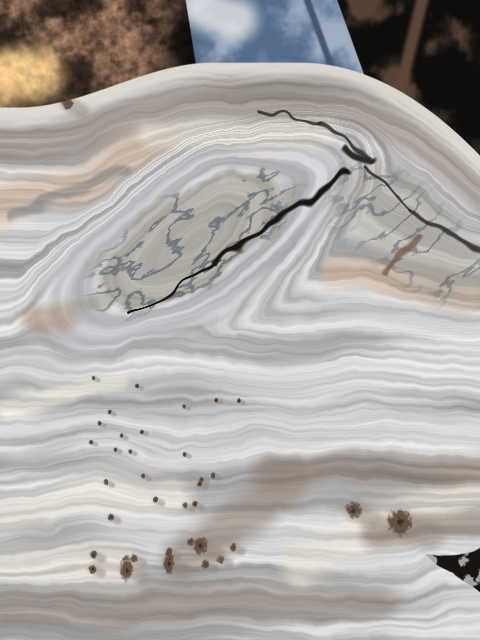
Give the GLSL for this texture, as a WebGL 2 fragment shader.

```glsl
#version 300 es
precision highp float;
uniform vec2 u_resolution;
out vec4 fragColor;
const vec3 PALE = vec3(.83), CREAM = vec3(.88, .86, .82), GREY = vec3(.65);
const vec3 TAUPE = vec3(.57, .52, .48), PEACH = vec3(.81, .71, .63);
const vec3 SLATE = vec3(.36, .39, .43), BROWN = vec3(.47, .36, .29);
const vec3 DARK = vec3(.09, .08, .07), BLUE = vec3(.33, .42, .54);

float hash(vec2 p) { return fract(sin(dot(p, vec2(127.1, 311.7))) * 43758.5); }

float noise(vec2 p) {
  vec2 i = floor(p), f = fract(p);
  f *= f * (3. - 2. * f);
  return mix(mix(hash(i), hash(i + vec2(1, 0)), f.x),
             mix(hash(i + vec2(0, 1)), hash(i + 1.), f.x), f.y);
}

float fbm(vec2 p) {
  float sum = 0., amp = .516;
  for (int i = 0; i < 5; i++) {
    sum += amp * noise(p);
    p = mat2(1.6, 1.2, -1.2, 1.6) * p + 3.7;
    amp *= .5;
  }
  return sum;
}

// Distance to the segment from s.xy to s.zw
float segment(vec2 p, vec4 s) {
  vec2 a = p - s.xy, d = s.zw - s.xy;
  return length(a - d * clamp(dot(a, d) / dot(d, d), 0., 1.));
}

// Soft stroke of colour along a segment
void tint(inout vec3 c, vec2 p, vec3 hue, float amount, vec4 s, float width) {
  c = mix(hue, c, 1. - amount * (1. - smoothstep(width * .25, width, segment(p, s))));
}

// Height of the slab's upper rim
float rim(float x) {
  float fall = max(x - .47, 0.);
  return .832 + .07 * smoothstep(.03, .33, x) - 1.85 * fall * fall;
}

// Knot with centre k.xy and radii k.zw
void knot(inout vec3 c, vec2 p, vec4 k) {
  float r = length((p - k.xy) / k.zw) + .5 * noise(p * 260.) - .25;
  tint(c, p, TAUPE, .5, vec4(k.xy, k.xy + vec2(2.5, -1.2) * k.z), k.z * 2.);
  c = mix(BROWN * .75, c, .15 + .85 * smoothstep(.7, 1.2, r));
  c = mix(DARK * 2., c, .2 + .8 * smoothstep(.1, .4, r));
}

// Soil, blue sheet and dark log pile
vec3 yard(vec2 p, float px) {
  float grit = fbm(p * 90.), shade = fbm(p * 17. + 4.);
  vec3 soil = BROWN * (.35 + 1.1 * grit) * mix(.45, 1.2, smoothstep(.35, .6, shade));
  soil *= 1. - .6 * smoothstep(.2, .3, p.x);
  tint(soil, p, vec3(.95, .79, .55) * (.75 + .4 * grit), 1., vec4(0, .88, .055, .885), .065);
  vec3 pile = mix(DARK * .7, BROWN * .7, smoothstep(.52, .75, fbm(p * 16.)));
  tint(pile, p, BROWN * .75, 1., vec4(.625, .86, .66, 1), .015);
  vec3 sheet = mix(BLUE, vec3(.62, .68, .76), smoothstep(.3, .65, shade));
  tint(sheet, p, vec3(.9), .8, vec4(.32, .985, .37, .97), .05);
  tint(sheet, p, BLUE * .8, 1., vec4(.48, 1, .52, .89), .008);
  float left = .45 - p.y * .16, right = .887 - p.y * .36;
  vec3 c = mix(soil, sheet, smoothstep(-px, px, p.x - left));
  return mix(c, pile, smoothstep(-px, px, p.x - right));
}

vec3 slab(vec2 p, float px) {
  vec2 q = p + .055 * vec2(fbm(p * 7.), fbm(p * 7. + 9.)) - .0275;
  vec2 fine = p + .016 * vec2(noise(p * 45.), noise(p * 45. + 7.)) - .008;
  float depth = rim(p.x) - p.y;
  // Grain follows the rim above, the eye in the middle, the horizon below
  vec2 e = mat2(.857, -.515, .515, .857) * (q - vec2(.305, .625));
  float r = length(e / vec2(.175, .078)), eye = 1. - smoothstep(1.25, 2., r);
  float height = q.y - (rim(q.x) - .86) * smoothstep(.45, .75, p.y);
  float flow = mix(height, .6 - r * .09, eye), lines = fbm(vec2(q.x * 3., flow * 130.));
  vec3 c = mix(GREY, PALE, smoothstep(.33, .58, fbm(vec2(q.x * 2.2, flow * 24.))));
  c = mix(c, vec3(.79, .78, .81), .6 * eye);
  // Broad colour zones
  c = mix(c, TAUPE, .6 * smoothstep(.015, .04, depth) * smoothstep(.11, .075, depth));
  tint(c, q, PEACH, .75, vec4(0, .672, .25, .785), .045);
  tint(c, q, CREAM, .75, vec4(.23, .785, .5, .79), .04);
  tint(c, q, PEACH, .75, vec4(.53, .575, .72, .548), .04);
  tint(c, q, PEACH * .85, .7, vec4(.05, .495, .11, .505), .035);
  tint(c, q, CREAM, .9, vec4(0, .365, .2, .405), .022);
  tint(c, q, CREAM, .8, vec4(0, .2, .28, .23), .045);
  tint(c, q, CREAM, .8, vec4(.46, .12, .75, .235), .05);
  tint(c, q, CREAM, .8, vec4(0, .12, .2, .11), .045);
  tint(c, q, TAUPE, .75, vec4(.42, .255, .75, .262), .04);
  tint(c, q, TAUPE, .7, vec4(.45, .245, .29, .12), .05);
  tint(c, q, TAUPE, .7, vec4(.6, .165, .78, .175), .035);
  tint(c, q, TAUPE, .65, vec4(0, .045, .6, .065), .04);
  c *= .81 + .38 * lines - .05 * (1. + sin(r * 24.)) * eye * smoothstep(.9, 1.1, r);
  // Spalted patches with slate outlines
  float spalt = fbm(e * vec2(17, 38) + 5.);
  float core = smoothstep(1.12, .8, r + .7 * spalt - .35);
  float side = smoothstep(.085, .02, segment(q, vec4(.57, .68, .7, .59)));
  float stain = max(core, .8 * side);
  c = mix(c, vec3(.66, .645, .61) * (.85 + .3 * lines), .85 * stain);
  c = mix(c, SLATE, .7 * stain * smoothstep(.055, .015, abs(spalt - .45)));
  tint(c, fine, SLATE, .4, vec4(.02, .665, .2, .735), .013);
  // Pale rim, fissures and the long split
  c = mix(c, CREAM, .85 * smoothstep(.027 + .02 * smoothstep(.5, .7, p.x), .01, depth));
  tint(c, fine, DARK * 2., .85, vec4(.4, .828, .5, .807), .004);
  tint(c, fine, DARK * 2., .85, vec4(.5, .807, .58, .757), .005);
  tint(c, fine, DARK * 2., .85, vec4(.575, .74, .64, .672), .004);
  tint(c, fine, DARK * 2., .85, vec4(.64, .672, .76, .602), .005);
  tint(c, fine, DARK * 2., 1., vec4(.54, .765, .585, .75), .009);
  tint(c, fine, BROWN, .8, vec4(.602, .575, .65, .632), .008);
  tint(c, fine, DARK, 1., vec4(.208, .505, .335, .59), .003);
  tint(c, fine, DARK, 1., vec4(.335, .59, .545, .729), .007);
  // Pin knots, growing toward the bottom, then larger knots
  for (float i = 0.; i < 30.; i++) {
    vec2 at = vec2(.12, .1) + vec2(.26, .31) * vec2(hash(vec2(i, 3)), hash(vec2(i, 8)));
    knot(c, p, vec4(at, (.0022 + .011 * max(.3 - at.y, 0.)) * vec2(1.3, 1.6)));
  }
  knot(c, p, vec4(.313, .147, .01, .014));
  knot(c, p, vec4(.264, .121, .008, .017));
  knot(c, p, vec4(.198, .111, .009, .019));
  knot(c, p, vec4(.625, .184, .018, .02));
  knot(c, p, vec4(.553, .203, .012, .012));
  knot(c, p, vec4(.105, .838, .009, .008));
  // Hollow at the lower right
  float along = fine.x - .661, lip = abs(fine.y - .131 + along * .25);
  vec3 inside = mix(DARK, GREY, smoothstep(.5, .6, fbm(p * 40.)));
  return mix(c, inside, smoothstep(-px, px, along * .36 - lip));
}

void main() {
  vec2 p = gl_FragCoord.xy / u_resolution * vec2(.75, 1);
  float px = 1. / u_resolution.y, edge = smoothstep(-px, px, rim(p.x) - p.y);
  fragColor = vec4(mix(yard(p, px), slab(p, px), edge), 1);
}
```
